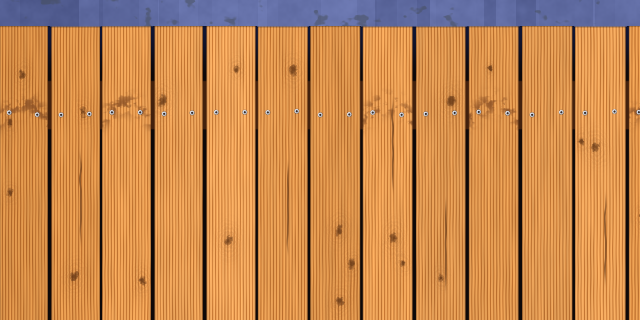
This texture is drawn by a Shadertoy shader. Its source:

```glsl
const float FIRST_GAP = 0.155;    // centre of the leftmost gap
const float PITCH = 0.1641;       // plank spacing, canvas height = 1
const float BOW = 0.0100;         // leftward drift of the middle gaps
const float LAST_GAP = 11.0;
const vec2 GAP_HALF = vec2(0.0032, 0.0062);
const float PLANK_TOP = 0.917;
const float GROOVES = 16.0;       // per plank
const float SCREW_Y = 0.647;
const float SCREW_RADIUS = 0.0085;
const vec2 JOIST = vec2(0.596, 0.747);
const int KNOTS = 4;              // candidates per plank

const vec3 RIDGE = vec3(0.96, 0.68, 0.39);
const vec3 GROOVE = vec3(0.76, 0.46, 0.20);
const vec3 KNOT = vec3(0.36, 0.19, 0.07);
const vec3 STAIN = vec3(0.55, 0.32, 0.15);
const vec3 GAP = vec3(0.05, 0.03, 0.03);
const vec3 GAP_BLUE = vec3(0.06, 0.08, 0.20);
const vec3 JOIST_WOOD = vec3(0.33, 0.16, 0.06);
const vec3 BLUE_DARK = vec3(0.24, 0.28, 0.47);
const vec3 BLUE_LIGHT = vec3(0.46, 0.51, 0.74);
const vec3 STEEL = vec3(0.82, 0.83, 0.86);
const vec3 STEEL_DARK = vec3(0.20, 0.17, 0.17);

float hash(vec2 p) {
    vec3 q = fract(vec3(p.xyx) * 0.1031);
    q += dot(q, q.yzx + 33.33);
    return fract((q.x + q.y) * q.z);
}

float noise(vec2 p) {
    vec2 i = floor(p), f = fract(p);
    f = f * f * (3.0 - 2.0 * f);
    return mix(mix(hash(i), hash(i + vec2(1, 0)), f.x),
               mix(hash(i + vec2(0, 1)), hash(i + vec2(1, 1)), f.x), f.y);
}

float fbm(vec2 p) {
    return 0.55 * noise(p) + 0.3 * noise(p * 2.1 + 7.0) + 0.15 * noise(p * 4.3 + 19.0);
}

float gapCentre(float k) {
    float u = k / LAST_GAP;
    return FIRST_GAP + PITCH * k - BOW * 4.0 * u * (1.0 - u);
}

float gapHalf(float k) {
    return mix(GAP_HALF.x, GAP_HALF.y, hash(vec2(k + 20.0, 3.0)));
}

// Painted wall: wide and narrow vertical bands of tone
vec3 wallColour(vec2 p) {
    float wide = hash(vec2(floor(p.x / 0.17 + 0.1), 41.0));
    float narrow = hash(vec2(floor(p.x / 0.062), 43.0));
    float tone = 0.16 + 0.45 * wide + 0.3 * narrow + 0.25 * (fbm(p * 30.0) - 0.5);
    vec3 col = mix(BLUE_DARK, BLUE_LIGHT, clamp(tone, 0.0, 1.0));
    float moss = smoothstep(0.66, 0.78, fbm(p * vec2(22.0, 30.0) + 5.0));
    return mix(col, vec3(0.27, 0.30, 0.34), 0.5 * moss);
}

// Grooved wood; s runs 0 to 1 across the plank
vec3 woodColour(vec2 p, float s, float id, float left, float width) {
    float wobble = 0.12 * (noise(vec2(id * 9.0, p.y * 14.0)) - 0.5);
    float wave = 0.5 + 0.5 * cos(6.28318 * (s * GROOVES + wobble));
    float grain = fbm(vec2(p.x * 150.0, p.y * 6.0 + id * 13.0));
    float depth = 0.65 + 0.5 * noise(vec2(floor(s * GROOVES), p.y * 9.0 + id * 5.0));
    vec3 col = mix(RIDGE, GROOVE, clamp(wave * wave * depth, 0.0, 1.0));
    col *= 0.93 + 0.09 * hash(vec2(id + 30.0, 8.0)) + 0.12 * (grain - 0.4);
    col *= mix(vec3(1.0), vec3(0.98, 0.94, 0.84), hash(vec2(id + 30.0, 9.0)));

    // Knots with rough rims and faint rings
    for (int n = 0; n < KNOTS; n++) {
        vec2 seed = vec2(id + 50.0, float(n) * 7.0 + 2.0);
        float present = step(0.42, hash(seed));
        vec2 centre = vec2(left + width * (0.12 + 0.76 * hash(seed + 1.3)), 0.87 * hash(seed + 2.7));
        vec2 d = p - centre;
        d.x += 0.3 * d.y * (hash(seed + 3.1) - 0.5);
        float r = length(d * vec2(1.0, 0.7)) + 0.015 * (fbm(p * 95.0) - 0.5);
        float size = mix(0.007, 0.018, hash(seed + 4.9));
        float ring = exp(-r * r / (size * size * 5.0)) * (0.5 + 0.5 * cos(r * 700.0));
        float core = 1.0 - smoothstep(size * 0.15, size, r);
        col = mix(col, STAIN, 0.2 * present * ring);
        col = mix(col, KNOT, 0.75 * present * core);
    }

    // Weathered blotches by the screws of some planks
    float stained = step(0.58, hash(vec2(id + 30.0, 11.0)));
    float dy = (p.y - SCREW_Y + 0.02 - 0.05 * sin(3.14159 * s)) / 0.032;
    float blotch = exp(-dy * dy) * smoothstep(0.40, 0.68, fbm(p * vec2(45.0, 55.0)));
    col = mix(col, STAIN, 0.85 * stained * blotch);

    // Long drying crack
    float px = 1.0 / iResolution.y;
    float cracked = step(0.72, hash(vec2(id + 30.0, 17.0)));
    float crackY = 0.2 + 0.4 * hash(vec2(id + 30.0, 18.0));
    float crackX = left + width * 0.6 + 0.004 * (noise(vec2(p.y * 25.0, id)) - 0.5);
    float crack = 1.0 - smoothstep(0.001, 0.001 + px, abs(p.x - crackX));
    crack *= 1.0 - smoothstep(0.08, 0.16, abs(p.y - crackY));
    col = mix(col, KNOT, 0.65 * cracked * crack);

    // Rounded plank edges
    float edge = min(s, 1.0 - s) * width;
    return col * mix(0.80, 1.0, smoothstep(0.0, 0.006, edge));
}

void mainImage(out vec4 fragColor, in vec2 fragCoord) {
    vec2 p = fragCoord / iResolution.y;
    float px = 1.0 / iResolution.y;

    // Nearest gap and the plank beside it
    float k = floor((p.x - FIRST_GAP + 0.5 * BOW) / PITCH + 0.5);
    float id = p.x < gapCentre(k) ? k - 1.0 : k;
    float left = gapCentre(id) + gapHalf(id);
    float width = gapCentre(id + 1.0) - gapHalf(id + 1.0) - left;
    float s = (p.x - left) / width;

    // Shadowed gaps with the joist behind
    vec3 col = mix(GAP, GAP_BLUE, smoothstep(JOIST.y, PLANK_TOP, p.y));
    float joist = smoothstep(JOIST.x - px, JOIST.x + px, p.y) * (1.0 - smoothstep(JOIST.y - px, JOIST.y + px, p.y));
    col = mix(col, JOIST_WOOD, 0.75 * joist);

    float inside = smoothstep(-0.5 * px, 0.5 * px, min(s, 1.0 - s) * width);
    col = mix(col, woodColour(p, s, id, left, width), inside);

    // Two screws per plank
    for (int n = 0; n < 2; n++) {
        float side = float(n);
        float lift = 0.012 * (hash(vec2(id + 30.0, 23.0 + side)) - 0.5);
        vec2 d = p - vec2(left + width * mix(0.2, 0.78, side), SCREW_Y + lift);
        float r = length(d);
        vec3 metal = STEEL * (0.95 + 14.0 * (d.y - d.x));
        metal = mix(metal, STEEL_DARK, 1.0 - smoothstep(0.0015, 0.0015 + px, r));
        metal = mix(metal, STEEL_DARK, 0.75 * smoothstep(0.72, 1.0, r / SCREW_RADIUS));
        col = mix(col, metal, 1.0 - smoothstep(SCREW_RADIUS - px, SCREW_RADIUS + 0.5 * px, r));
    }

    // Wall above the slightly uneven plank ends
    float top = PLANK_TOP + 0.005 * (hash(vec2(id + 30.0, 29.0)) - 0.5);
    col *= 1.0 - 0.3 * smoothstep(top - 0.006, top, p.y);
    col = mix(col, wallColour(p), smoothstep(top - 0.5 * px, top + 0.5 * px, p.y));
    fragColor = vec4(clamp(col, 0.0, 1.0), 1.0);
}
```
